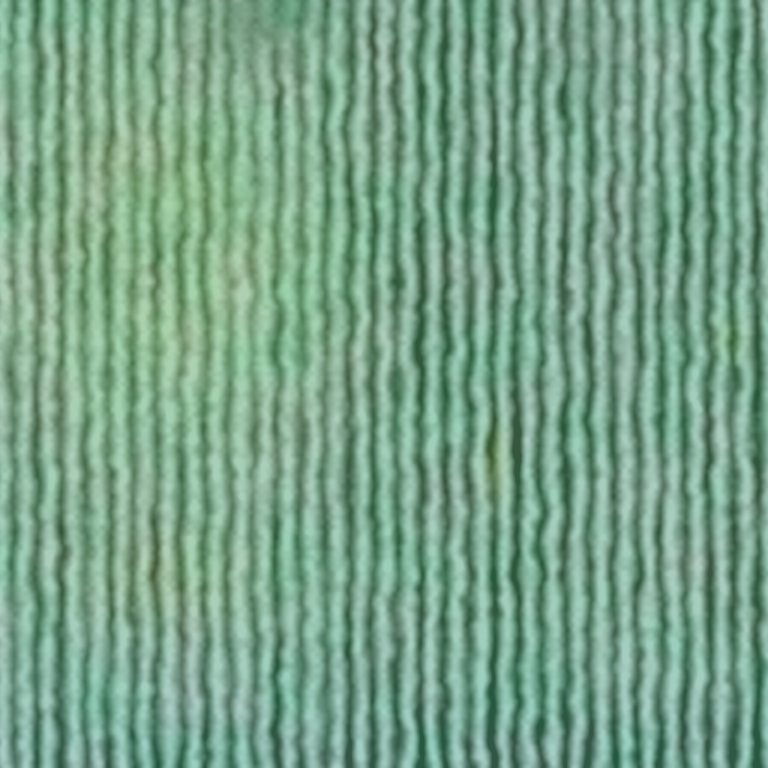
Give the GLSL for this texture, as a WebGL 2 fragment shader.

```glsl
#version 300 es
precision highp float;
// Soft green corduroy: 32 upright rounded ribs with dark grooves between them.
// A cosine profile shapes each rib; value noise bends it, mottles its pile and
// varies the groove depth, while broad stains and worn spots tint the cloth.

uniform vec2 u_resolution;
out vec4 fragColor;

const float RIBS = 32.0;
const float TAU = 6.2831853;

float hash(vec2 p) {
    return fract(sin(dot(p, vec2(127.1, 311.7))) * 43758.5453);
}

float noise(vec2 p) {
    vec2 i = floor(p), f = fract(p);
    f = f * f * (3.0 - 2.0 * f);
    return mix(mix(hash(i), hash(i + vec2(1, 0)), f.x),
               mix(hash(i + vec2(0, 1)), hash(i + vec2(1, 1)), f.x), f.y);
}

float fbm(vec2 p) {
    float sum = 0.0, gain = 0.5;
    for (int i = 0; i < 4; i++) {
        sum += gain * noise(p);
        p = p * 2.03 + 17.3;
        gain *= 0.5;
    }
    return sum / 0.9375;
}

// Soft elliptical spot, 1 at its centre
float spot(vec2 uv, vec2 centre, vec2 radius) {
    vec2 d = (uv - centre) / radius;
    return exp(-dot(d, d));
}

void main() {
    vec2 uv = gl_FragCoord.xy / u_resolution;

    // Slightly wandering rib coordinate; crests lie at whole numbers
    float x = uv.x * RIBS - 0.05;
    x += 0.24 * (noise(vec2(uv.x * 30.0, uv.y * 24.0)) - 0.5);
    x += 0.16 * (noise(vec2(uv.x * 55.0, uv.y * 60.0) + 40.0) - 0.5);
    float profile = pow(0.5 + 0.5 * cos(TAU * x), 0.74);

    // Worn areas: faded upper left and two flattened patches at the top
    float faded = spot(uv, vec2(0.22, 0.68), vec2(0.24, 0.32));
    float flattened = spot(uv, vec2(0.34, 0.98), vec2(0.07, 0.06))
                    + 0.6 * spot(uv, vec2(0.77, 0.93), vec2(0.05, 0.06));

    // Groove depth differs from groove to groove and along each one
    float groove = floor(x);
    float depth = 0.76 + 0.20 * hash(vec2(groove, 3.0))
                + 0.34 * (noise(vec2(groove * 7.3, uv.y * 16.0)) - 0.5)
                + 0.14 * smoothstep(0.35, 0.75, uv.x)
                + 0.20 * smoothstep(0.12, 0.0, uv.y) - 0.22 * faded;
    float height = 1.0 - (1.0 - profile) * depth;
    height = mix(height, 0.48, clamp(0.8 * flattened, 0.0, 1.0));

    // Beaded pile, fine fibres and broad unevenness
    height += 0.24 * (noise(uv * vec2(75.0, 68.0) + 9.0) - 0.5);
    height += 0.15 * (noise(uv * 150.0 + 31.0) - 0.5);
    height += 0.16 * (fbm(uv * 7.0) - 0.5);
    height -= 0.5 * spot(uv, vec2(0.673, 0.42), vec2(0.009, 0.035));

    // Shade from groove to crest
    vec3 grooveColor = vec3(0.23, 0.39, 0.29);
    vec3 crestColor = vec3(0.615, 0.785, 0.71);
    vec3 color = mix(grooveColor, crestColor, clamp(height, -0.12, 1.06));

    // Yellowed stains and cool or rosy blotches
    float stain = faded * (0.45 + 0.8 * fbm(uv * 9.0 + 5.0))
                + 0.9 * spot(uv, vec2(0.645, 0.40), vec2(0.018, 0.05))
                + 0.6 * spot(uv, vec2(0.95, 0.56), vec2(0.025, 0.03))
                + 0.5 * spot(uv, vec2(0.22, 0.25), vec2(0.10, 0.06));
    color += stain * vec3(0.035, 0.015, -0.07);
    float blotch = fbm(uv * vec2(16.0, 11.0) + 60.0) - 0.5;
    color += blotch * vec3(0.13, -0.02, 0.05);
    color += smoothstep(0.25, 0.0, uv.y) * vec3(-0.015, 0.0, 0.025);

    fragColor = vec4(clamp(color, 0.0, 1.0), 1.0);
}
```
